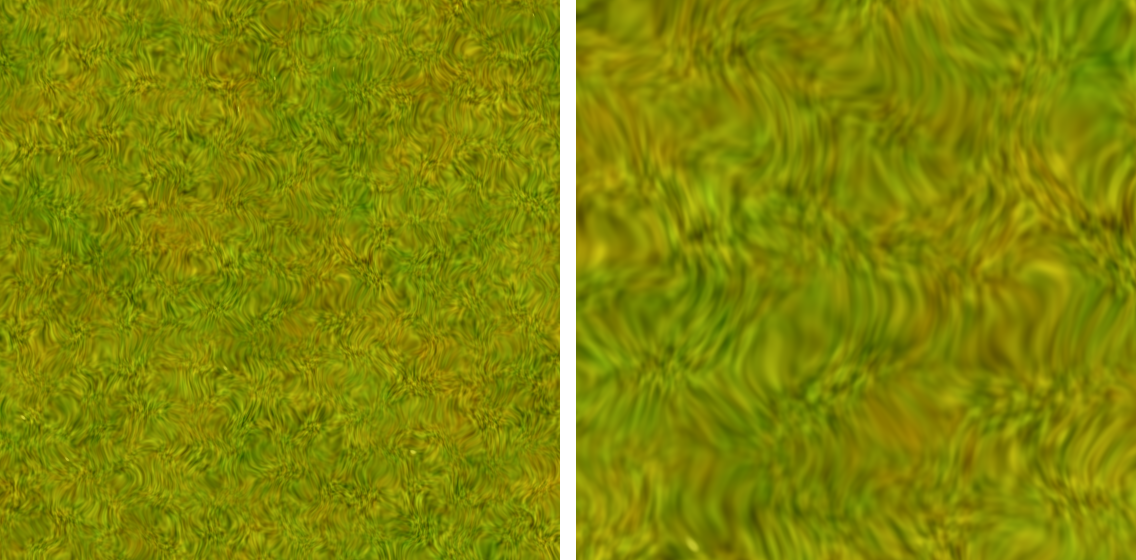
Left: the whole. Right: its middle third, enlarged.
This texture is drawn by a WebGL 2 fragment shader. Its source:

```glsl
#version 300 es
precision highp float;
// Mossy turf: short upright blades seen as soft, vertically stretched grain
// over broad ochre and green patches, with a few pale flecks.
// Layers of gradient noise drive brightness and hue separately.

uniform vec2 u_resolution;
out vec4 outColor;

const vec3 TURF = vec3(0.500, 0.527, 0.010);         // mean colour
const vec3 LIGHT_SHIFT = vec3(0.066, 0.066, 0.016);  // per unit of brightness
const vec3 OCHRE_SHIFT = vec3(0.040, -0.012, -0.003); // per unit of hue
const vec3 FLECK = vec3(0.82, 0.82, 0.22);
const vec2 BLADE_FREQ = vec2(125.0, 72.0);           // blades per canvas
const vec2 FINE_FREQ = vec2(205.0, 125.0);
const vec2 TUFT_FREQ = vec2(58.0, 40.0);
const float PATCH_FREQ = 5.0;
const float LEAN = 0.006;                            // sideways blade bend
const float FLECK_CELLS = 13.0;
const float FLECK_CHANCE = 0.07;
const vec2 FLECK_RADIUS = vec2(0.0042, 0.0075);

// Integer hash of a lattice cell, two values in 0..1
vec2 hash2(vec2 cell, uint seed) {
    uvec2 q = uvec2(ivec2(cell)) * uvec2(1597334673u, 3812015801u);
    uint h = (q.x ^ q.y ^ (seed * 2798796415u)) * 1597334673u;
    h ^= h >> 15;
    h *= 2246822519u;
    h ^= h >> 13;
    return vec2(h & 65535u, h >> 16) / 65535.0;
}

float cornerSlope(vec2 cell, vec2 corner, vec2 f, uint seed) {
    float angle = 6.28319 * hash2(cell + corner, seed).x;
    return dot(vec2(cos(angle), sin(angle)), f - corner);
}

// Gradient noise scaled to a spread of about one
float noise(vec2 p, uint seed) {
    vec2 cell = floor(p);
    vec2 f = p - cell;
    vec2 w = f * f * f * (f * (f * 6.0 - 15.0) + 10.0);
    float low = mix(cornerSlope(cell, vec2(0, 0), f, seed),
                    cornerSlope(cell, vec2(1, 0), f, seed), w.x);
    float high = mix(cornerSlope(cell, vec2(0, 1), f, seed),
                     cornerSlope(cell, vec2(1, 1), f, seed), w.x);
    return 4.5 * mix(low, high, w.y);
}

// Broad mottling; each octave is turned to hide the lattice
float patches(vec2 p, uint seed) {
    mat2 turn = mat2(0.8, 0.6, -0.6, 0.8);
    float sum = 0.0;
    float weight = 0.66;
    p *= PATCH_FREQ;
    for (uint i = 0u; i < 4u; i++) {
        sum += weight * noise(p, seed + i);
        p = turn * p * 2.1 + 7.3;
        weight *= 0.8;
    }
    return sum;
}

// Sparse pale flecks, one candidate per cell
float flecks(vec2 p) {
    vec2 cell = floor(p * FLECK_CELLS);
    vec2 chance = hash2(cell, 71u);
    vec2 center = (cell + 0.2 + 0.6 * hash2(cell, 72u)) / FLECK_CELLS;
    float size = mix(0.55, 1.0, chance.y);
    float d = length((p - center) / (FLECK_RADIUS * size));
    return step(chance.x, FLECK_CHANCE) * size * (1.0 - smoothstep(0.25, 1.0, d));
}

void main() {
    vec2 uv = gl_FragCoord.xy / min(u_resolution.x, u_resolution.y);

    // Bend the blades in small neighbourhoods
    vec2 p = uv + LEAN * vec2(noise(uv * 17.0, 1u), noise(uv * 19.0, 2u));

    // Patches
    float shade = patches(uv, 10u);
    float ochre = patches(uv + 3.7, 20u);

    // Grain
    float blade = noise(p * BLADE_FREQ, 30u);
    float fine = noise(p * FINE_FREQ, 31u);
    float tuft = noise(p * TUFT_FREQ, 32u);
    float tint = noise(p * BLADE_FREQ * 0.8 + 5.5, 33u);
    float roughness = 1.0 + 0.22 * noise(uv * 14.0, 34u);
    float grain = roughness * (0.62 * blade + 0.38 * fine + 0.36 * tuft);

    // Colour
    float light = grain + 0.36 * shade + 0.12 * ochre;
    float hue = 0.62 * ochre + 0.42 * tint;
    vec3 color = TURF + light * LIGHT_SHIFT + hue * OCHRE_SHIFT;
    color = mix(color, FLECK, flecks(p));
    outColor = vec4(clamp(color, 0.0, 1.0), 1.0);
}
```
